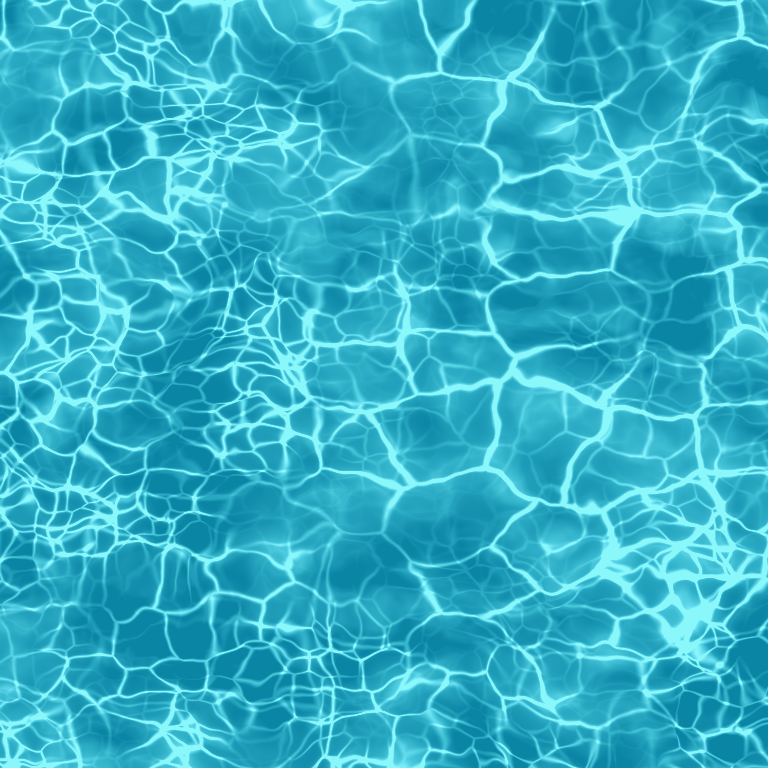
Give the GLSL for this texture, as a WebGL 1 fragment shader.

```glsl
precision highp float;
// Sunlit turquoise pool water with a net of bright, wavering caustic lines.
uniform vec2 u_resolution;

// Colours from shaded water to focused light
const vec3 DEEP = vec3(0.045, 0.52, 0.645);
const vec3 SHADE = vec3(0.11, 0.60, 0.71);
const vec3 WATER = vec3(0.17, 0.67, 0.77);
const vec3 SHALLOW = vec3(0.25, 0.75, 0.83);
const vec3 GLOW = vec3(0.36, 0.84, 0.92);
const vec3 LIGHT = vec3(0.54, 0.97, 0.985);

// Cells per canvas side; the net is stretched sideways
const vec2 LARGE_CELLS = vec2(7.5, 11.0);
const vec2 MEDIUM_CELLS = vec2(14.0, 19.0);
const vec2 SMALL_CELLS = vec2(25.0, 32.0);
const float BASE_TONE = 0.13;
const float SOFT_CONTRAST = 1.15;
const float VEIL_STRENGTH = 0.20;
const float PATCH_STRENGTH = 0.42;

float hash(vec2 p) {
  return fract(sin(dot(p, vec2(127.1, 311.7))) * 43758.5453);
}

vec2 hash2(vec2 p) {
  return vec2(hash(p), hash(p + vec2(37.2, 17.9)));
}

float noise(vec2 p) {
  vec2 cell = floor(p);
  vec2 f = fract(p);
  f = f * f * (3.0 - 2.0 * f);
  float low = mix(hash(cell), hash(cell + vec2(1.0, 0.0)), f.x);
  float high = mix(hash(cell + vec2(0.0, 1.0)), hash(cell + 1.0), f.x);
  return mix(low, high, f.y);
}

// Layered noise, turned at each octave to hide the lattice
float fbm(vec2 p) {
  float sum = 0.0;
  float amplitude = 0.5;
  for (int i = 0; i < 4; i++) {
    sum += amplitude * noise(p);
    p = mat2(1.6, 1.2, -1.2, 1.6) * p + 7.3;
    amplitude *= 0.5;
  }
  return sum / 0.9375;
}

vec2 wobble(vec2 p) {
  return vec2(noise(p), noise(p + vec2(41.3, 19.7))) - 0.5;
}

// Gap between the two nearest seeds: zero on the cell borders
float cellEdge(vec2 p) {
  vec2 cell = floor(p);
  float nearest = 8.0;
  float second = 8.0;
  for (int y = -1; y <= 1; y++) {
    for (int x = -1; x <= 1; x++) {
      vec2 id = cell + vec2(float(x), float(y));
      float d = distance(p, id + 0.08 + 0.84 * hash2(id));
      second = min(second, max(nearest, d));
      nearest = min(nearest, d);
    }
  }
  return second - nearest;
}

// Sharp line with a soft halo
float caustic(vec2 p, float width, float halo) {
  float edge = cellEdge(p);
  return 1.0 - smoothstep(0.0, width, edge) + halo * exp(-6.0 * edge);
}

vec3 waterColour(float tone) {
  float t = clamp(tone, 0.0, 1.0) * 5.0;
  vec3 c = mix(DEEP, SHADE, clamp(t, 0.0, 1.0));
  c = mix(c, WATER, clamp(t - 1.0, 0.0, 1.0));
  c = mix(c, SHALLOW, clamp(t - 2.0, 0.0, 1.0));
  c = mix(c, GLOW, clamp(t - 3.0, 0.0, 1.0));
  return mix(c, LIGHT, clamp(t - 4.0, 0.0, 1.0));
}

void main() {
  vec2 uv = gl_FragCoord.xy / u_resolution.y;

  // Refraction bends the whole net at three scales
  vec2 p = uv + 0.046 * wobble(uv * 8.0);
  p += 0.020 * wobble(uv * 23.0 + 5.0);
  p += 0.007 * wobble(uv * 58.0 + 11.0);

  // Calm bands show large cells, busy bands show small ones
  float calm = smoothstep(0.32, 0.68, noise(uv * vec2(2.2, 4.5) + 3.7));
  float fadeLarge = smoothstep(0.15, 0.6, noise(uv * 7.0 + 21.0));
  float fadeMedium = smoothstep(0.25, 0.7, noise(uv * 9.0 + 53.0));
  float fadeSmall = smoothstep(0.3, 0.75, noise(uv * 12.0 + 87.0));

  float lines = caustic(p * LARGE_CELLS, 0.095, 0.30) * mix(0.35, 0.85, fadeLarge) * mix(0.6, 1.0, calm);
  lines += caustic(p * MEDIUM_CELLS + 13.0, 0.13, 0.32) * mix(0.12, 0.75, fadeMedium) * mix(1.0, 0.45, calm);
  lines += caustic(p * SMALL_CELLS + 31.0, 0.18, 0.30) * mix(0.06, 0.62, fadeSmall) * mix(1.0, 0.3, calm);

  // Soft depth shading, faint folded veils and pale patches of light
  float soft = fbm(p * vec2(8.0, 11.0) + 2.0) - 0.5;
  float fold = 1.0 - abs(2.0 * fbm(p * vec2(10.0, 13.0) + 61.0) - 1.0);
  float veil = pow(fold, 7.0);
  float patches = smoothstep(0.68, 0.92, noise(p * vec2(15.0, 19.0) + 71.0));
  patches *= mix(0.4, 1.0, noise(p * 70.0));

  float tone = BASE_TONE + SOFT_CONTRAST * soft + lines;
  tone += VEIL_STRENGTH * (veil - 0.3) + PATCH_STRENGTH * patches;
  gl_FragColor = vec4(waterColour(tone), 1.0);
}
```
